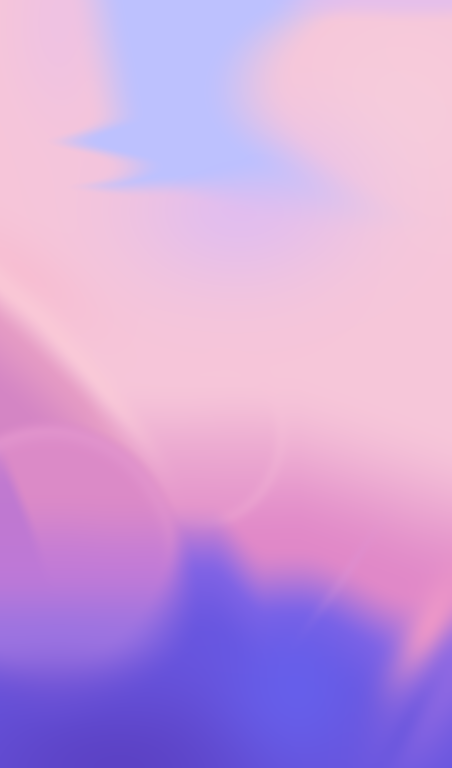
Write a Shadertoy shader that draws this background.

```glsl
// Soft abstract background: pale blue sky glow, pink haze, rose petals and indigo depths.

// Elliptical falloff around a centre, turned by an angle
float glow(vec2 p, vec2 centre, vec2 radii, float angle) {
    float c = cos(angle), s = sin(angle);
    vec2 d = p - centre;
    d = vec2(c * d.x + s * d.y, c * d.y - s * d.x) / radii;
    return exp(-dot(d, d));
}

// One-dimensional bump
float bump(float x, float centre, float width) {
    float d = (x - centre) / width;
    return exp(-d * d);
}

// Falls from one to zero between two edges
float fall(float a, float b, float x) {
    return 1.0 - smoothstep(a, b, x);
}

float hash(vec2 p) {
    return fract(sin(dot(p, vec2(127.1, 311.7))) * 43758.5);
}

float noise(vec2 p) {
    vec2 i = floor(p), f = fract(p);
    f = f * f * (3.0 - 2.0 * f);
    return mix(mix(hash(i), hash(i + vec2(1, 0)), f.x),
               mix(hash(i + vec2(0, 1)), hash(i + vec2(1, 1)), f.x), f.y);
}

// Pale blue wedge with two pointed tips on its left side
float skyMask(vec2 p) {
    float left = 0.95 + 0.2 * p.y - 0.52 * bump(p.y, 1.41, 0.13)
               + 0.1 * bump(p.y, 1.62, 0.12) - 0.4 * bump(p.y, 1.87, 0.08);
    float right = 2.45 + 0.9 * (p.y - 0.9) * (p.y - 0.9);
    float softBase = 0.12 + 0.4 * smoothstep(1.6, 3.4, p.x);
    return smoothstep(-0.3, 0.3, p.x - left) * fall(-0.45, 0.5, p.x - right)
         * fall(1.87 - softBase, 1.87 + softBase, p.y);
}

vec3 upperHaze(vec2 p) {
    const vec3 pink = vec3(0.965, 0.775, 0.85);
    const vec3 lilac = vec3(0.88, 0.74, 0.94);
    const vec3 skyBlue = vec3(0.735, 0.755, 1.0);
    vec3 col = mix(pink, vec3(0.97, 0.73, 0.81), 0.7 * glow(p, vec2(0.2, 2.75), vec2(0.9, 0.35), 0.6));
    col = mix(col, vec3(0.92, 0.75, 0.91), 0.6 * glow(p, vec2(0.6, 0.2), vec2(0.5, 1.0), 0.0));
    col = mix(col, vec3(0.97, 0.81, 0.86), 0.7 * glow(p, vec2(4.0, 1.2), vec2(1.0, 1.1), 0.0));
    col = mix(col, lilac, 0.95 * glow(p, vec2(2.45, 2.05), vec2(1.15, 0.8), -0.1));
    col = mix(col, skyBlue, 0.97 * skyMask(p));
    float topStrip = fall(0.0, 0.25, p.y) * smoothstep(2.6, 3.4, p.x);
    return mix(col, lilac, 0.75 * topStrip);
}

// Rose shading with a translucent disc near the middle
vec3 addRose(vec3 col, vec2 p) {
    const vec3 rose = vec3(0.875, 0.52, 0.78);
    float tilt = 0.35 * max(p.x - 3.0, 0.0);
    col = mix(col, rose, 0.95 * smoothstep(3.75, 5.5, p.y - tilt));
    float disc = length(p - vec2(1.9, 4.35)) - 0.9;
    float inside = fall(-0.08, 0.07, disc);
    col = mix(col, vec3(0.90, 0.62, 0.80), 0.3 * inside * smoothstep(3.8, 4.7, p.y));
    float rim = bump(disc, 0.0, 0.07) * smoothstep(1.6, 2.6, p.x);
    return mix(col, vec3(0.97, 0.76, 0.85), 0.22 * rim);
}

// Diagonal fold on the left with a pale rim
vec3 addFold(vec3 col, vec2 p) {
    float d = p.y - (2.9 + 0.9 * p.x + 0.13 * p.x * p.x);
    float fade = fall(0.8, 1.9, p.x);
    col = mix(col, vec3(0.98, 0.79, 0.84), 0.7 * bump(d, -0.1, 0.17) * fade);
    vec3 shade = mix(vec3(0.90, 0.61, 0.77), vec3(0.83, 0.52, 0.77), smoothstep(0.2, 1.1, d));
    return mix(col, shade, smoothstep(-0.08, 0.35, d) * fade);
}

vec3 addIndigo(vec3 col, vec2 p) {
    float top = 5.3 + 0.45 * smoothstep(2.1, 2.7, p.x) + 0.45 * smoothstep(3.0, 4.2, p.x);
    float depth = p.y - top;
    vec3 indigo = mix(vec3(0.53, 0.40, 0.90), vec3(0.41, 0.335, 0.875), smoothstep(0.1, 1.1, depth));
    indigo = mix(indigo, vec3(0.355, 0.25, 0.76), 0.9 * glow(p, vec2(1.2, 7.7), vec2(1.6, 0.8), 0.0));
    indigo = mix(indigo, vec3(0.40, 0.38, 0.93), 0.8 * glow(p, vec2(2.95, 6.9), vec2(0.7, 0.8), 0.0));
    return mix(col, indigo, smoothstep(-0.3, 0.45, depth));
}

// Rounded petal, rose above and violet below
vec3 addPetal(vec3 col, vec2 p) {
    float d = length((p - vec2(0.5, 5.6)) / vec2(1.3, 1.35)) - 1.0;
    float soft = 0.06 + 0.22 * smoothstep(5.0, 6.6, p.y);
    vec3 petal = mix(vec3(0.86, 0.54, 0.78), vec3(0.76, 0.48, 0.84), smoothstep(4.9, 5.75, p.y));
    petal = mix(petal, vec3(0.61, 0.45, 0.88), smoothstep(5.6, 6.4, p.y));
    petal = mix(petal, vec3(0.44, 0.32, 0.83), smoothstep(6.3, 7.1, p.y));
    float wedge = fall(-0.12, 0.05, p.x - 0.36 * (p.y - 4.35))
                * smoothstep(4.3, 4.9, p.y) * fall(5.0, 6.1, p.y);
    petal = mix(petal, vec3(0.68, 0.43, 0.84), 0.6 * wedge);
    petal = mix(petal, vec3(0.91, 0.63, 0.83), 0.35 * bump(d, -0.06, 0.07) * fall(4.8, 6.0, p.y));
    return mix(col, petal, fall(-soft, soft, d));
}

// Slanted light streaks on the lower right
vec3 addStreaks(vec3 col, vec2 p) {
    col = mix(col, vec3(0.60, 0.43, 0.89), 0.7 * glow(p, vec2(4.4, 6.9), vec2(0.35, 0.9), 0.5));
    col = mix(col, vec3(0.93, 0.59, 0.78), 0.95 * glow(p, vec2(4.32, 6.2), vec2(0.2, 0.65), 0.5));
    col = mix(col, vec3(0.38, 0.32, 0.86), 0.5 * glow(p, vec2(4.05, 7.3), vec2(0.12, 0.6), 0.55));
    return mix(col, vec3(0.85, 0.60, 0.87), 0.22 * glow(p, vec2(3.45, 5.75), vec2(0.05, 0.5), 0.6));
}

void mainImage(out vec4 fragColor, in vec2 fragCoord) {
    // The canvas height spans 7.68 units, measured downward
    vec2 p = vec2(fragCoord.x, iResolution.y - fragCoord.y) * 7.68 / iResolution.y;
    p += 0.04 * (vec2(noise(p * 1.7), noise(p * 1.7 + 9.0)) - 0.5);
    vec3 col = addRose(upperHaze(p), p);
    col = addIndigo(addFold(col, p), p);
    col = addStreaks(addPetal(col, p), p);
    fragColor = vec4(col, 1.0);
}
```
